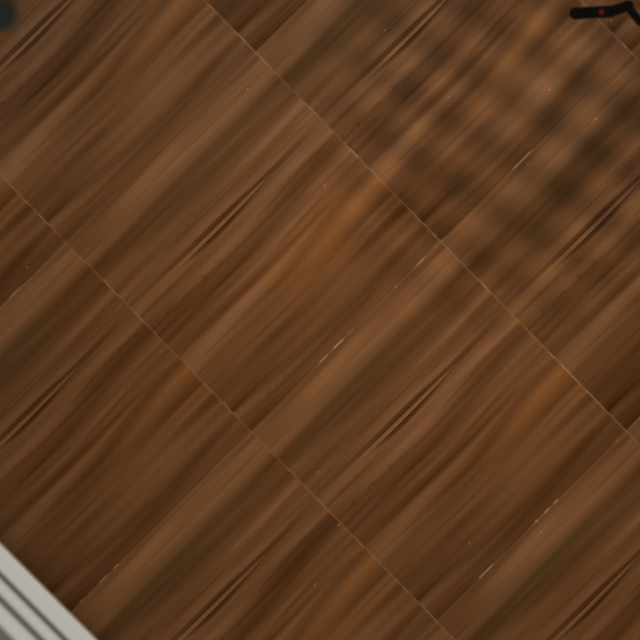
Give the GLSL for this texture, as a WebGL 2 fragment shader.

```glsl
#version 300 es
precision highp float;

uniform vec2 u_resolution;
out vec4 outColor;

const vec2 TILE_PERIOD = vec2(0.593, 0.586);   // along and across the grain
const vec2 TILE_ORIGIN = vec2(-0.270, 0.480);
const float SEAM_TILT = 0.011;
const float SEAM_HALF_WIDTH = 0.0009;
const float FALSE_JOINT = 0.085;
const float BOARD_EDGE = -0.848;
const float SPECK_GRID = 9.0;
const float SPECK_CHANCE = 0.08;
const float SHADOW_STRENGTH = 0.36;

const vec3 WOOD_DARK = vec3(0.220, 0.120, 0.045);
const vec3 WOOD_LIGHT = vec3(0.485, 0.322, 0.195);
const vec3 WOOD_OLIVE = vec3(0.245, 0.165, 0.080);
const vec3 WOOD_AMBER = vec3(0.500, 0.295, 0.125);
const vec3 VEIN = vec3(0.160, 0.080, 0.030);
const vec3 GROUT = vec3(0.500, 0.375, 0.265);
const vec3 CHIP = vec3(0.680, 0.570, 0.440);
const vec3 BOARD = vec3(0.700, 0.690, 0.650);
const vec3 BOARD_GROOVE = vec3(0.360, 0.360, 0.330);
const vec3 DARK_OBJECT = vec3(0.060, 0.045, 0.045);
const vec3 RED_ACCENT = vec3(0.380, 0.090, 0.060);
const vec3 CORNER_GREY = vec3(0.130, 0.140, 0.120);

float hash(vec2 p) {
    return fract(sin(dot(p, vec2(127.1, 311.7))) * 43758.5453);
}

float noise(vec2 p) {
    vec2 i = floor(p), f = fract(p);
    f = f * f * (3.0 - 2.0 * f);
    return mix(mix(hash(i), hash(i + vec2(1, 0)), f.x),
               mix(hash(i + vec2(0, 1)), hash(i + vec2(1, 1)), f.x), f.y);
}

float bell(float x, float center, float width) {
    float d = (x - center) / width;
    return exp(-d * d);
}

float cover(float dist, float px) {
    return 1.0 - smoothstep(-px, px, dist);
}

float capsule(vec2 p, vec2 a, vec2 b, float radius) {
    vec2 pa = p - a, ba = b - a;
    return length(pa - ba * clamp(dot(pa, ba) / dot(ba, ba), 0.0, 1.0)) - radius;
}

// Printed grain, shared by all tiles; t.x runs along the grain
vec3 wood(vec2 t, vec2 id) {
    float bend = 0.018 * (noise(t * vec2(2.2, 3.0) + 3.0) - 0.5);
    vec2 g = vec2(t.x, t.y + bend);
    float broad = noise(g * vec2(1.6, 12.0) + 17.0);
    float streak = noise(g * vec2(2.2, 27.0) + 5.0);
    float thin = noise(g * vec2(3.0, 58.0) + 67.0);
    float fine = noise(g * vec2(6.0, 120.0) + 41.0);
    float drift = noise(g * vec2(1.8, 6.0) + id * 7.3);
    float tone = 0.50 + 0.42 * (broad - 0.5) + 0.40 * (streak - 0.5) + 0.24 * (thin - 0.5)
               + 0.12 * (fine - 0.5) + 0.28 * (drift - 0.5);
    tone += 0.20 * bell(g.y, 0.27, 0.05) * smoothstep(0.3, 0.9, t.x);
    tone -= 0.20 * bell(g.y, 0.84, 0.07) * smoothstep(0.9, 0.2, t.x);
    vec3 color = mix(WOOD_DARK, WOOD_LIGHT, clamp(tone, 0.0, 1.0));

    float olive = bell(g.y, 0.16, 0.055) * bell(t.x, 0.45, 0.45);
    color = mix(color, WOOD_OLIVE, olive * (0.35 + 0.5 * noise(g * vec2(3.0, 30.0))));
    float amber = bell(g.y, 0.69, 0.11) * smoothstep(0.25, 0.8, t.x);
    color = mix(color, WOOD_AMBER, amber * (0.1 + 0.6 * thin * streak + 0.2 * drift));

    // Thin dark veins and a nested arch figure
    float veins = smoothstep(0.56, 0.90, noise(g * vec2(2.4, 100.0) + 23.0));
    veins *= bell(g.y, 0.37, 0.065) * bell(t.x, 0.5, 0.38);
    float arch = length(vec2((t.x - 0.18) * 0.20, g.y - 0.46 + 0.02 * (thin - 0.5)));
    float rings = smoothstep(0.5, 1.0, sin(arch * 400.0)) * bell(arch, 0.0, 0.035);
    return mix(color, VEIN, 0.70 * veins + 0.16 * rings);
}

void main() {
    vec2 p = gl_FragCoord.xy / u_resolution;
    float px = 1.0 / min(u_resolution.x, u_resolution.y);

    // Diagonal tile lattice
    vec2 diagonal = vec2(p.x + p.y - 1.0, p.x - p.y + 1.0);
    vec2 lattice = diagonal + vec2(SEAM_TILT * diagonal.y, 0.0);
    vec2 cell = (lattice - TILE_ORIGIN) / TILE_PERIOD;
    vec2 id = floor(cell), t = fract(cell);
    vec3 color = wood(t, id) * (0.96 + 0.08 * hash(id + 2.0));

    // Faint broken grout, printed joint and chipped edges
    vec2 seamDist = abs(fract(cell + 0.5) - 0.5) * TILE_PERIOD * 0.7071;
    vec2 seam = vec2(cover(seamDist.x - SEAM_HALF_WIDTH, 0.0024),
                     cover(seamDist.y - SEAM_HALF_WIDTH, 0.0022));
    vec2 seamId = floor(cell + 0.5);
    vec2 fade = vec2(noise(vec2(cell.y * 9.0, seamId.x * 5.0)),
                     noise(vec2(cell.x * 7.0, seamId.y * 5.0 + 9.0)));
    color = mix(color, GROUT, seam.x * (0.22 + 0.55 * fade.x));
    color = mix(color, GROUT, seam.y * (0.05 + 0.55 * fade.y * fade.y));
    float jointDist = abs(t.y - FALSE_JOINT) * TILE_PERIOD.y * 0.7071;
    float jointFade = noise(vec2(cell.x * 5.0, id.y + 51.0));
    color = mix(color, GROUT, 0.32 * jointFade * cover(jointDist - 0.0006, 0.0022));
    float chips = smoothstep(0.5, 0.8, noise(vec2(cell.x * 38.0, seamId.y * 3.0)))
                * smoothstep(0.45, 0.75, fade.y);
    color = mix(color, CHIP, 0.7 * seam.y * chips);
    float cornerChips = smoothstep(0.6, 0.85, noise(vec2(cell.y * 30.0, seamId.x * 3.0 + 7.0)));
    color = mix(color, CHIP, 0.35 * seam.x * cornerChips * fade.x);

    // Scattered pale specks
    vec2 speckId = floor(p * SPECK_GRID);
    vec2 speckPos = 0.2 + 0.6 * vec2(hash(speckId + 4.0), hash(speckId + 8.0));
    float speckDist = length(fract(p * SPECK_GRID) - speckPos) / SPECK_GRID;
    float hasSpeck = step(hash(speckId + 31.0), SPECK_CHANCE);
    color = mix(color, CHIP, 0.5 * hasSpeck * cover(speckDist - 0.0012, max(0.0018, px)));

    // Soft lattice shadow and room light
    float weave = 0.5 + 0.25 * (sin(dot(p, vec2(42.0, 66.0))) + sin(dot(p, vec2(72.0, -44.0))));
    float shadowArea = 1.0 - smoothstep(0.16, 0.42, length(p - vec2(0.82, 0.82)));
    color *= 1.0 + SHADOW_STRENGTH * shadowArea * (0.42 - weave);
    color *= 0.89 + 0.19 * smoothstep(0.85, 0.15, length(p - vec2(0.60, 0.68)));
    color = mix(color, vec3(dot(color, vec3(0.45, 0.40, 0.15))), 0.12 * smoothstep(0.5, 1.0, p.y));

    // Grooved skirting board in the lower left corner
    float inside = BOARD_EDGE - diagonal.x;
    color *= 1.0 - 0.25 * exp(-max(-inside, 0.0) / 0.025);
    float groove = bell(inside, 0.050, 0.007) + bell(inside, 0.088, 0.008)
                 + smoothstep(0.120, 0.140, inside);
    vec3 board = mix(BOARD, BOARD_GROOVE, min(groove, 1.0));
    color = mix(color, board, cover(-inside, 0.007));

    // Dark objects at the upper corners
    float handle = capsule(p, vec2(0.899, 0.979), vec2(0.955, 0.982), 0.009);
    float arm = min(capsule(p, vec2(0.955, 0.982), vec2(0.982, 0.991), 0.008),
                    capsule(p, vec2(0.980, 0.990), vec2(1.0, 0.966), 0.006));
    color = mix(color, DARK_OBJECT, cover(min(handle, arm), 0.003));
    color = mix(color, RED_ACCENT, cover(length(p - vec2(0.940, 0.981)) - 0.004, 0.004));
    color = mix(color, CORNER_GREY, cover(length(p - vec2(0.0, 0.978)) - 0.026, 0.012));

    outColor = vec4(color, 1.0);
}
```
